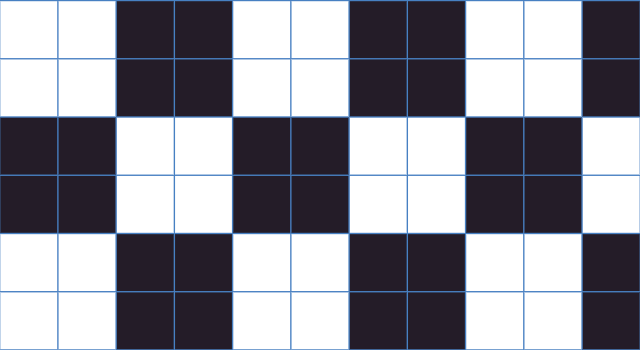
This pattern is drawn by a Shadertoy shader. Its source:

```glsl
// Checkerboard of white and near-black squares under a thin blue grid.
// Grid lines fall on every square edge and through every square's middle;
// both layers are box-filtered analytically to keep edges smooth.

// Square wave of period 4: +1 on (0,2), -1 on (2,4), softened over one pixel.
vec2 squareWave(vec2 g, float pixel) {
    vec2 edge = 1.0 - abs(mod(g + 1.0, 4.0) - 2.0);
    return clamp(2.0 * edge / pixel, -1.0, 1.0);
}

// Pixel coverage of lines of the given width at every integer coordinate.
vec2 lineCoverage(vec2 g, float width, float pixel) {
    vec2 dist = abs(fract(g + 0.5) - 0.5);
    vec2 cover = clamp((0.5 * width - dist) / pixel + 0.5, 0.0, 1.0);
    return min(cover, width / pixel);
}

void mainImage(out vec4 fragColor, in vec2 fragCoord) {
    // Grid coordinates measured from the top left, one unit per grid cell.
    float cell = 0.1664;
    vec2 fromTop = vec2(fragCoord.x, iResolution.y - fragCoord.y) / iResolution.y;
    vec2 g = (fromTop - vec2(-0.001, 0.0015)) / cell;
    float pixel = 1.0 / (iResolution.y * cell);

    // Checker: each square spans two by two cells.
    vec2 wave = squareWave(g, pixel);
    float light = 0.5 + 0.5 * wave.x * wave.y;
    vec3 color = mix(vec3(0.14, 0.11, 0.155), vec3(1.0), light);

    // Blue grid on top.
    vec2 lines = lineCoverage(g, 0.0236, pixel);
    color = mix(color, vec3(0.28, 0.50, 0.76), max(lines.x, lines.y));

    fragColor = vec4(color, 1.0);
}
```
